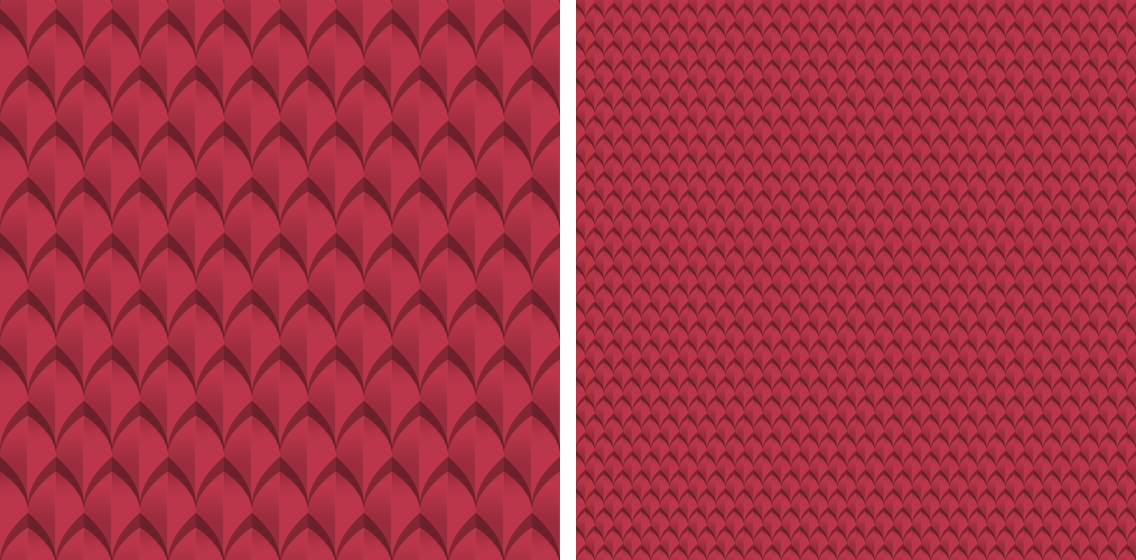
Left, the tile; right, the same tile 3 across and 3 down.
Give the GLSL for this pattern, as a Shadertoy shader.

```glsl
// Overlapping pointed scales in crimson, each folded along its middle, in staggered rows.

const float SCALES = 10.0;         // scales across and rows down (even, so it tiles)
const float TIP_OFFSET = 0.156;    // distance of the first tip from the top, in rows
const float OUTER_DROP = 0.87;     // height of the outer arch
const float INNER_START = 0.26;    // rim thickness at the tip
const float INNER_DROP = 0.72;     // height of the inner arch

const vec3 FACE_LIGHT = vec3(0.735, 0.212, 0.292);
const vec3 FACE_DARK  = vec3(0.605, 0.172, 0.240);
const vec3 RIM_LEFT   = vec3(0.510, 0.148, 0.202);
const vec3 RIM_RIGHT  = vec3(0.428, 0.120, 0.167);
const vec3 FOLD_GLINT = vec3(0.790, 0.270, 0.345);

// Signed distance below a pointed arch; u runs from 0 at the fold to 1 at the side.
float archDistance(float u, float drop, float start, float height) {
    float root = sqrt(max(1.0 - u, 0.0005));
    float slope = height / root;
    return (drop - start - height * (1.0 - root)) / sqrt(1.0 + slope * slope);
}

float coverage(float dist, float pixel) {
    return clamp(dist / pixel + 0.5, 0.0, 1.0);
}

// Colour of one scale: x from the fold, drop measured down from the tip.
vec3 scaleColour(float x, float drop, float pixel) {
    float rightSide = coverage(x, pixel);

    // The left face darkens downwards, the right face is shaded under the rim.
    vec3 leftFace = mix(FACE_LIGHT, FACE_DARK, smoothstep(0.45, 1.25, drop));
    vec3 rightFace = mix(FACE_DARK, FACE_LIGHT, smoothstep(0.18, 0.76, drop));
    vec3 face = mix(leftFace, rightFace, rightSide);

    // Thin glint along the fold
    float glint = coverage(0.009 - abs(x + 0.009), pixel);
    face = mix(face, FOLD_GLINT, 0.45 * glint * smoothstep(0.4, 0.9, drop));

    vec3 rim = mix(RIM_LEFT, RIM_RIGHT, rightSide);
    float inner = archDistance(2.0 * abs(x), drop, INNER_START, INNER_DROP);
    return mix(rim, face, coverage(inner, pixel));
}

void mainImage(out vec4 fragColor, in vec2 fragCoord) {
    vec2 uv = fragCoord / iResolution.xy;
    vec2 p = vec2(uv.x, 1.0 - uv.y) * SCALES - vec2(0.0, TIP_OFFSET);
    float pixel = SCALES / min(iResolution.x, iResolution.y);

    // Lower rows lie over the rows above them.
    vec3 colour = FACE_DARK;
    for (int layer = -1; layer <= 1; layer++) {
        float row = floor(p.y) + float(layer);
        float drop = p.y - row;
        float x = fract(p.x - 0.5 * mod(row, 2.0) + 0.5) - 0.5;
        float outer = archDistance(2.0 * abs(x), drop, 0.0, OUTER_DROP);
        colour = mix(colour, scaleColour(x, drop, pixel), coverage(outer, pixel));
    }
    fragColor = vec4(colour, 1.0);
}
```
